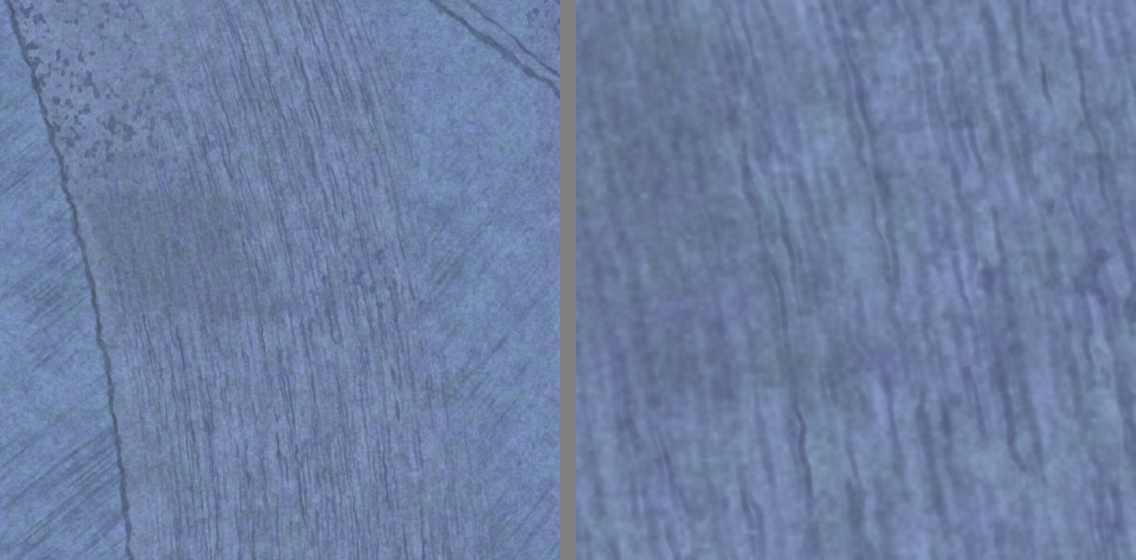
Left, the full canvas; right, a detail of the centre.
Give the GLSL for this texture, as a Shadertoy shader.

```glsl
float hash(vec2 p) {
    vec3 q = fract(p.xyx * 0.1031);
    q += dot(q, q.yzx + 33.33);
    return fract((q.x + q.y) * q.z);
}

float noise(vec2 p) {
    vec2 i = floor(p), f = fract(p);
    f = f * f * (3.0 - 2.0 * f);
    return mix(mix(hash(i), hash(i + vec2(1, 0)), f.x),
               mix(hash(i + vec2(0, 1)), hash(i + vec2(1, 1)), f.x), f.y);
}

float fbm(vec2 p) {
    float sum = 0.0, amp = 0.53;
    for (int i = 0; i < 4; i++) {
        sum += amp * noise(p);
        p = mat2(1.6, 1.2, -1.2, 1.6) * p + 17.3;
        amp *= 0.5;
    }
    return sum;
}

// Broken grooves, one per column, running along the y axis
float grooves(vec2 p, float columns) {
    p.x += 0.006 * (noise(p * vec2(9, 14)) - 0.5) + 0.0045 * (noise(p * vec2(50, 75)) - 0.5);
    float x = p.x * columns, id = floor(x);
    float dist = abs(fract(x) - 0.3 - 0.4 * hash(vec2(id, columns))) / columns;
    float width = 0.0012 + 0.0042 * noise(vec2(id * 5.7, p.y * 48.0));
    float strength = smoothstep(0.2, 0.75, noise(vec2(id * 7.3 + columns, p.y * 7.0)));
    strength *= smoothstep(0.05, 0.75, noise(vec2(id * 3.1, p.y * 42.0)));
    return strength * (1.0 - smoothstep(0.2 * width, width + 0.0012, dist));
}

// Fine straight streaks along the given angle
float scratches(vec2 p, float angle) {
    vec2 along = vec2(cos(angle), sin(angle));
    vec2 q = vec2(dot(p, along), dot(p, vec2(-along.y, along.x)));
    float fine = noise(q * vec2(14, 210)), broad = noise(q * vec2(9, 115) + 31.0);
    return smoothstep(0.4, 0.95, 0.55 * fine + 0.45 * broad);
}

// Ragged dark line with a varying width
float crack(float dist, float run, float width) {
    dist += 0.014 * (fbm(vec2(run * 48.0, 4.0)) - 0.5);
    width *= 0.45 + 1.1 * noise(vec2(run * 70.0, 9.0));
    float depth = 0.55 + 0.45 * noise(vec2(run * 55.0, dist * 220.0));
    return depth * (1.0 - smoothstep(0.2 * width, width + 0.002, abs(dist)));
}

void mainImage(out vec4 fragColor, in vec2 fragCoord) {
    vec2 uv = fragCoord / iResolution.xy;
    float down = 1.0 - uv.y;
    float bent = uv.x - 0.35 * down + 0.15 * down * down;
    float seam = bent - 0.012 - 0.02 * down;
    float cloud = fbm(uv * 6.0), mottle = fbm(uv * 38.0 + 40.0);

    // Areas of the slab
    float slab = smoothstep(-0.002, 0.006, seam);
    float band = slab * (1.0 - smoothstep(0.56, 0.72, bent + 0.12 * (cloud - 0.5)));
    float grooved = band * smoothstep(0.02, 0.05, seam)
        * smoothstep(0.05, 0.40, down + 0.45 * smoothstep(0.1, 0.5, bent) - 0.10);
    float rightSide = slab - band;

    // Base tone with soft clouds
    vec3 color = mix(vec3(0.438, 0.528, 0.682), vec3(0.452, 0.527, 0.665), band);
    color *= 1.0 + 0.07 * (cloud - 0.5) + 0.16 * (mottle - 0.5);

    // Damp patch and the pale strip beside the seam
    vec2 fromPatch = (uv - vec2(0.30, 0.555)) / vec2(0.17, 0.15);
    fromPatch.x += 0.35 * fromPatch.y;
    float patchEdge = length(fromPatch) + 1.1 * (fbm(uv * 18.0 + 5.0) - 0.5);
    float damp = band * (1.0 - smoothstep(0.65, 1.15, patchEdge));
    damp *= smoothstep(0.015, 0.045, seam);
    color = mix(color, vec3(0.390, 0.450, 0.562), 0.68 * damp);
    float strip = smoothstep(0.004, 0.012, seam) * (1.0 - smoothstep(0.022, 0.034, seam));
    strip *= smoothstep(0.40, 0.43, down) * (1.0 - smoothstep(0.50, 0.66, down));
    color = mix(color, vec3(0.460, 0.540, 0.670), 0.7 * strip);

    // Diagonal scratches on both sides
    float patchy = smoothstep(0.3, 0.6, fbm(uv * 7.0 + 70.0));
    float sideScratch = (1.0 - slab) * scratches(uv, 0.66)
        + rightSide * smoothstep(0.1, 0.5, down) * scratches(uv, 0.88);
    color *= 1.0 - 0.16 * patchy * sideScratch;

    // Long grooves in the middle band
    vec2 flow = vec2(bent, down);
    float streak = 0.6 * noise(flow * vec2(210, 16)) + 0.4 * noise(flow * vec2(120, 26) + 8.0) - 0.5;
    color *= 1.0 + 0.16 * grooved * streak;
    float groove = max(grooves(flow, 33.0), 0.8 * grooves(flow + 3.7, 64.0));
    groove = max(groove, 0.65 * grooves(flow + 8.2, 97.0));
    color = mix(color, vec3(0.335, 0.380, 0.520), 0.85 * groove * grooved * (1.0 - 0.5 * damp));

    // Pits, dense at the upper left, by the damp edge and in the corner
    float pitArea = slab * (1.0 - smoothstep(0.04, 0.36, seam)) * (1.0 - smoothstep(0.22, 0.40, down));
    pitArea += 0.75 * (1.0 - smoothstep(0.3, 1.0, length((uv - vec2(0.66, 0.51)) / vec2(0.15, 0.11))));
    pitArea += 0.8 * (1.0 - smoothstep(0.04, 0.12, length(uv - vec2(1.0, 1.0))));
    pitArea = min(pitArea, 1.0);
    float pitField = 0.6 * fbm(uv * vec2(78, 62) + 2.0 * cloud) + 0.4 * noise(uv * vec2(125, 105) + 3.0);
    float pits = smoothstep(0.56, 0.74, pitField + 0.08 * pitArea - 0.03);
    color = mix(color, vec3(0.320, 0.370, 0.510), pits * (0.28 + 0.50 * pitArea));

    // Left seam, then the two corner cracks with a pale ridge between
    color *= 1.0 + 0.03 * (1.0 - smoothstep(0.0, 0.018, abs(seam + 0.014)));
    color = mix(color, vec3(0.275, 0.325, 0.425), 0.85 * crack(seam, down, 0.0065));
    float lower = (down - 0.72 * (uv.x - 0.77)) * 0.81;
    float upper = (down - 0.80 * (uv.x - 0.83)) * 0.78;
    float ridge = smoothstep(-0.005, 0.006, -lower) * smoothstep(-0.005, 0.006, upper);
    color = mix(color, vec3(0.455, 0.535, 0.665), 0.55 * ridge);
    color = mix(color, vec3(0.285, 0.335, 0.460), 0.85 * crack(lower, uv.x, 0.0085));
    color = mix(color, vec3(0.295, 0.345, 0.460), 0.80 * crack(upper, uv.x + 5.0, 0.0045));

    // Green and violet tint, fine grain and a few pale specks
    float tint = noise(uv * 62.0 + 12.0) + noise(uv * 31.0 + 90.0) - 1.0;
    color += tint * vec3(-0.008, 0.012, -0.026);
    float grain = 0.10 * noise(uv * 150.0 + 60.0) + 0.10 * noise(uv * 260.0) + 0.05 * noise(uv * 430.0);
    color *= 0.875 + grain;
    color += 0.04 * smoothstep(0.85, 1.0, noise(uv * 120.0 + 7.0));
    fragColor = vec4(color, 1.0);
}
```
